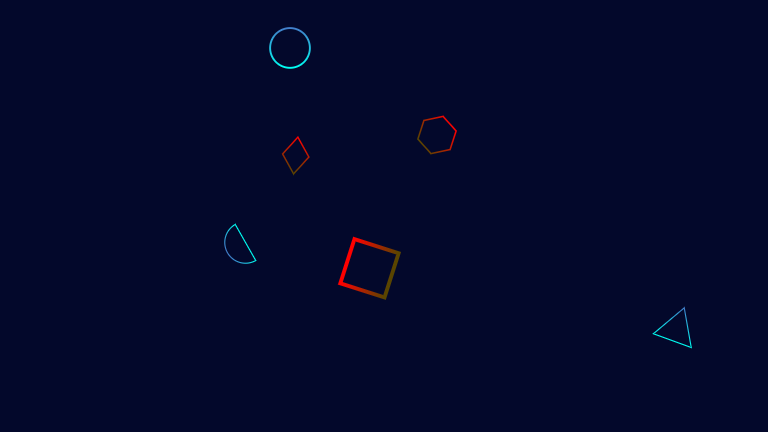
Reproduce this background procedurally as a Shadertoy shader.

```glsl
// Sparse neon outlines of simple geometric figures on a deep navy ground.
// Each figure is a signed distance, stroked with a mitred line and tinted
// by a linear two-colour gradient. The canvas is 100 units high.

vec2 heading(float degrees) {
    float a = radians(degrees);
    return vec2(cos(a), sin(a));
}

// Regular polygon with one edge facing the given direction
float polygon(vec2 p, float sides, float apothem, float facing) {
    float sector = radians(360.0) / sides;
    float a = atan(p.y, p.x) - radians(facing);
    a = mod(a + 0.5 * sector, sector) - 0.5 * sector;
    return length(p) * cos(a) - apothem;
}

// Rhombus with half diagonals "size", turned by the given angle
float rhombus(vec2 p, vec2 size, float turn) {
    vec2 u = heading(turn);
    vec2 q = abs(vec2(dot(p, u), dot(p, vec2(-u.y, u.x))));
    return (dot(q, size.yx) - size.x * size.y) / length(size);
}

// Half disc bulging toward the given direction
float halfDisc(vec2 p, float radius, float bulge) {
    return max(length(p) - radius, -dot(p, heading(bulge)));
}

// Gradient position, 0 to 1 across the span in the given direction
float ramp(vec2 p, float direction, float reach) {
    return clamp(0.5 + 0.5 * dot(p, heading(direction)) / reach, 0.0, 1.0);
}

vec3 ember(float t) {
    return mix(vec3(1.0, 0.0, 0.0), vec3(0.35, 0.27, 0.0), t);
}

vec3 ice(float t) {
    return mix(vec3(0.0, 1.0, 0.95), vec3(0.26, 0.5, 0.8), t);
}

// Draws an antialiased line of the given half width along dist = 0
void stroke(inout vec3 color, float dist, float halfWidth, vec3 ink) {
    float pixel = 100.0 / iResolution.y;
    float cover = clamp(0.5 + (halfWidth - abs(dist)) / pixel, 0.0, 1.0);
    color = mix(color, ink, min(cover, 2.0 * halfWidth / pixel));
}

void mainImage(out vec4 fragColor, in vec2 fragCoord) {
    vec2 p = (fragCoord - 0.5 * iResolution.xy) * 100.0 / iResolution.y;
    vec3 color = vec3(0.01, 0.03, 0.17);
    vec2 q;

    // Cool figures: circle, half disc, triangle
    q = p - vec2(-21.76, 38.9);
    stroke(color, length(q) - 4.6, 0.22, ice(ramp(q, 90.0, 4.6)));

    q = p - vec2(-32.06, -6.13);
    stroke(color, halfDisc(q, 4.8, 209.6), 0.13,
           ice(ramp(q - 2.4 * heading(209.6), 209.6, 2.4)));

    q = p - vec2(67.66, -26.32);
    stroke(color, polygon(q, 3.0, 2.69, 10.0), 0.13,
           ice(ramp(q - 1.3 * heading(70.0), 70.0, 4.1)));

    // Warm figures: rhombus, hexagon, square
    q = p - vec2(-20.43, 14.0);
    stroke(color, rhombus(q, vec2(3.06, 4.27), -6.7), 0.17,
           ember(ramp(q, 250.0, 4.2)));

    q = p - vec2(12.27, 18.75);
    stroke(color, polygon(q, 6.0, 3.92, 42.0), 0.18,
           ember(ramp(q, 212.0, 4.3)));

    q = p - vec2(-3.36, -12.1);
    stroke(color, polygon(q, 4.0, 5.37, -17.7), 0.45,
           ember(ramp(q, -17.7, 5.3)));

    fragColor = vec4(color, 1.0);
}
```
